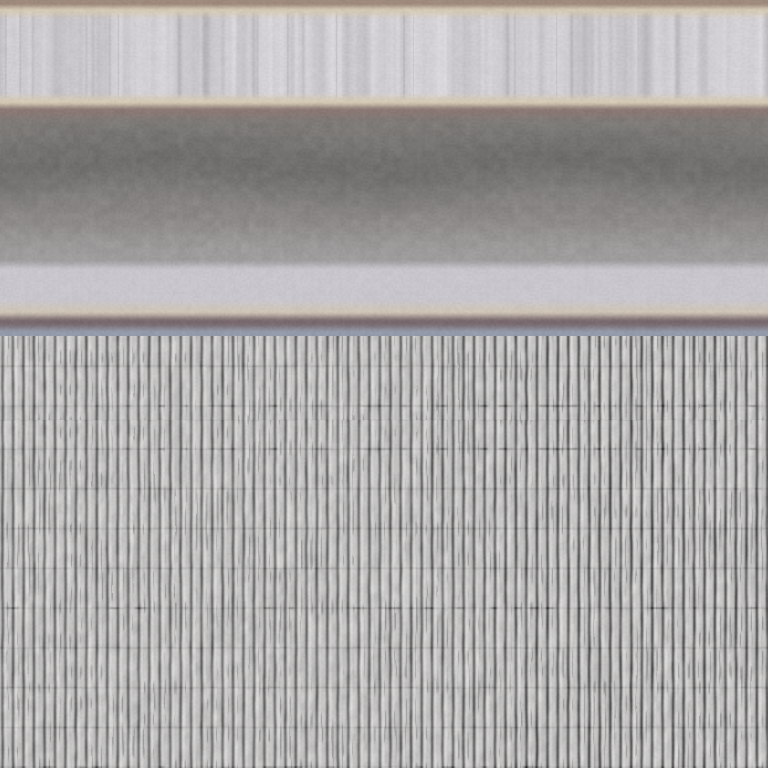
Write a WebGL 1 fragment shader that draws this texture.

```glsl
precision highp float;
uniform vec2 u_resolution;

#define SIDING_TOP 0.4375
#define SEAM 0.547
#define COLUMNS 73.3
#define COLUMN_PHASE 0.26
#define ROW_HEIGHT 0.0518
#define GROOVE_WIDTH 0.15
#define GRAIN 0.03

float hash(vec2 p) {
  return fract(sin(dot(p, vec2(127.1, 311.7))) * 43758.5453);
}

float noise(vec2 p) {
  vec2 i = floor(p);
  vec2 f = fract(p);
  f = f * f * (3.0 - 2.0 * f);
  return mix(mix(hash(i), hash(i + vec2(1.0, 0.0)), f.x),
             mix(hash(i + vec2(0.0, 1.0)), hash(i + vec2(1.0, 1.0)), f.x), f.y);
}

float bell(float d, float width) {
  return exp(-d * d / (width * width));
}

// Blends to the next colour around a given depth
vec3 step_to(vec3 base, vec3 next, float depth, float edge, float softness) {
  return mix(base, next, smoothstep(edge - softness, edge + softness, depth));
}

// Horizontal mouldings; depth is measured down from the top
vec3 moulding(float x, float depth) {
  vec3 cream = vec3(0.83, 0.79, 0.71);
  vec3 lavender = vec3(0.81, 0.80, 0.82);
  vec3 c = vec3(0.62, 0.54, 0.49);
  c = step_to(c, cream, depth, 0.009, 0.005);
  c = step_to(c, lavender, depth, 0.020, 0.007);
  c = step_to(c, cream, depth, 0.126, 0.007);
  c = step_to(c, vec3(0.54, 0.47, 0.45), depth, 0.138, 0.006);
  c = step_to(c, vec3(0.49, 0.48, 0.47), depth, 0.152, 0.010);

  // Shaded hollow
  float wave = 0.008 * sin(x * 12.0 + 2.2);
  c = step_to(c, vec3(0.44, 0.435, 0.43), depth, 0.185 + wave, 0.030);
  c = step_to(c, vec3(0.535, 0.525, 0.52), depth, 0.248 + wave, 0.036);
  c = step_to(c, vec3(0.62, 0.61, 0.61), depth, 0.303, 0.034);

  // Lower lip
  c = step_to(c, vec3(0.785, 0.775, 0.805), depth, 0.345, 0.008);
  c = step_to(c, vec3(0.81, 0.77, 0.71), depth, 0.398, 0.011);
  c = step_to(c, vec3(0.47, 0.41, 0.43), depth, 0.412, 0.007);
  c = step_to(c, vec3(0.58, 0.61, 0.67), depth, 0.427, 0.007);

  // Vertical streaks in the top strip
  float strip = smoothstep(0.012, 0.024, depth) * (1.0 - smoothstep(0.120, 0.132, depth));
  float streak = noise(vec2(x * 95.0, 3.0)) + 0.6 * noise(vec2(x * 210.0, 7.0)) - 0.8;
  float crack = bell(noise(vec2(x * 60.0, 9.0)) - 0.25, 0.05);
  c += strip * (0.08 * streak - 0.06 * crack);

  // Soft mottling, strongest in the hollow
  float hollow = smoothstep(0.14, 0.17, depth) * (1.0 - smoothstep(0.32, 0.35, depth));
  float mottle = noise(vec2(x, depth) * 110.0) - 0.5;
  return c + mottle * (0.012 + 0.025 * hollow);
}

// Narrow upright slats, split into courses
vec3 siding(float x, float depth) {
  float below = step(SEAM, depth);
  float course = (depth - mix(0.5286, 0.5846, below)) / ROW_HEIGHT;
  float row = floor(course);
  float wobble = noise(vec2(floor(x * COLUMNS) * 3.7, course * 2.0 + 40.0)) - 0.5;
  float u = x * COLUMNS + COLUMN_PHASE + 0.06 * wobble;
  float slat = floor(u);
  float across = fract(u) - 0.5;

  // Slat face with slanted relief
  float face = 0.765 + 0.03 * (hash(vec2(slat, row)) - 0.5);
  face += 0.07 * (noise(vec2(u * 2.5 + course * 0.8, course * 4.0)) - 0.5);
  face += 0.06 * bell(across - 0.30, 0.14);

  // Dark grooves, deeper to the right
  float groove_noise = noise(vec2(slat * 1.9, course * 1.6 + 17.0));
  float strength = (0.29 + 0.12 * groove_noise) * (0.90 + 0.2 * smoothstep(0.45, 0.8, x));
  face -= strength * bell(across, GROOVE_WIDTH);

  // Short slanted nicks between grooves
  float nick = smoothstep(0.55, 0.85, noise(vec2(slat * 2.3 + 5.0, course * 2.5)));
  face -= 0.15 * nick * bell(abs(across) - 0.46, 0.09);

  // Faint course joints, with small dark breaks on every fourth
  float nearest = floor(course + 0.5);
  float joint = bell((course - nearest) * ROW_HEIGHT, 0.0016);
  float heavy = 1.0 - step(0.5, mod(nearest + 0.25, 4.0));
  float broken = noise(vec2(x * 95.0, nearest));
  face -= joint * (0.03 + 0.05 * broken + heavy * 0.12 * smoothstep(0.55, 0.9, broken));
  face -= 0.05 * bell(depth - SEAM, 0.0010) * broken;
  return face * vec3(1.003, 1.0, 0.996);
}

void main() {
  vec2 uv = gl_FragCoord.xy / u_resolution;
  float depth = 1.0 - uv.y;
  float pixel = 1.0 / u_resolution.y;
  float is_siding = smoothstep(-0.5 * pixel, 0.5 * pixel, depth - SIDING_TOP);
  vec3 color = mix(moulding(uv.x, depth), siding(uv.x, depth), is_siding);
  color += GRAIN * (noise(uv * 380.0) - 0.5);
  gl_FragColor = vec4(clamp(color, 0.0, 1.0), 1.0);
}
```
